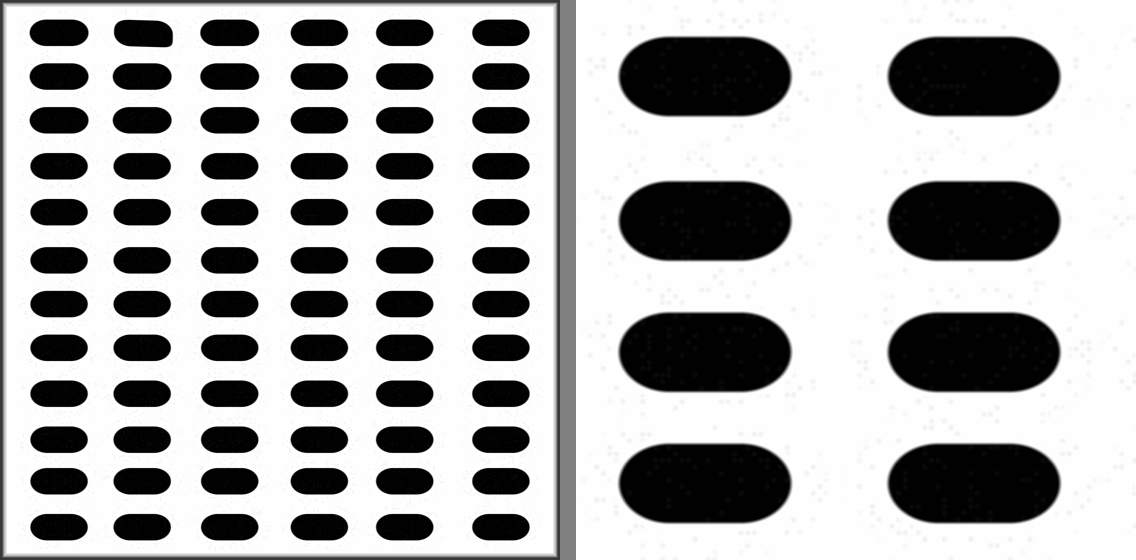
Left: the whole. Right: its middle third, enlarged.
Write a Shadertoy shader that draws this pattern.

```glsl
const float columns[6] = float[](0.1055, 0.2539, 0.4102, 0.5703, 0.7227, 0.8945);
const float rows[12] = float[](0.0586, 0.1406, 0.2148, 0.2969, 0.3789, 0.4570,
                               0.5351, 0.6211, 0.7031, 0.7852, 0.8633, 0.9414);

float hash(vec2 p) {
    return fract(sin(dot(p, vec2(127.1, 311.7))) * 43758.5453);
}

// Flat-sided slot with elliptical caps; a higher power squares the corners
float slotDistance(vec2 p, float halfWidth, float power) {
    vec2 cap = vec2(0.030, 0.0236);
    vec2 q = abs(p);
    q.x = max(q.x - halfWidth + cap.x, 0.0);
    q /= cap;
    return (pow(pow(q.x, power) + pow(q.y, power), 1.0 / power) - 1.0) * cap.y;
}

// Soft dots scattered over a fine grid
float specks(vec2 uv) {
    vec2 grid = uv * 256.0;
    float dot_ = 1.0 - smoothstep(0.2, 0.6, length(fract(grid) - 0.5));
    return dot_ * step(0.86, hash(floor(grid)));
}

void mainImage(out vec4 fragColor, in vec2 fragCoord) {
    vec2 uv = fragCoord / iResolution.xy;
    float pixel = 1.0 / iResolution.y;

    // Nearest column and row
    vec2 p = vec2(1.0);
    ivec2 cell = ivec2(0);
    for (int i = 0; i < 6; i++) {
        float dx = uv.x - columns[i];
        if (abs(dx) < abs(p.x)) { p.x = dx; cell.x = i; }
    }
    for (int j = 0; j < 12; j++) {
        float dy = uv.y - rows[j];
        if (abs(dy) < abs(p.y)) { p.y = dy; cell.y = j; }
    }

    // Slots in the upper left run wider, and one is misshapen
    float halfWidth = cell.x < 3 && cell.y > 8 ? 0.0525 : 0.0512;
    float power = 2.0;
    if (cell == ivec2(1, 11)) {
        p -= vec2(0.0022, -0.0012);
        p.y += 0.03 * p.x;
        power = p.x > 0.0 && p.y < 0.0 ? 5.0 : p.x < 0.0 && p.y > 0.0 ? 2.7 : 2.0;
    }
    float d = slotDistance(p, halfWidth, power);
    float soft = max(0.0013, 0.75 * pixel);
    float ink = 1.0 - smoothstep(-soft, soft, d);

    // Faint compression specks in and around each slot
    float speck = specks(uv);
    float halo = smoothstep(0.003, 0.006, d) * (1.0 - smoothstep(0.012, 0.022, d));
    float paper = 0.995 - 0.045 * speck * halo;
    float shade = mix(paper, 0.004 + 0.03 * speck, ink);

    // Dark outer frame with a soft inner bevel
    vec2 inset = min(uv, 1.0 - uv);
    float edge = min(inset.x, inset.y);
    float frame = mix(0.22, 0.56, smoothstep(0.0035, 0.0065, edge));
    frame = mix(frame, 0.81, smoothstep(0.0065, 0.0090, edge));
    shade = mix(frame, shade, smoothstep(0.0095, 0.0135, edge));

    fragColor = vec4(vec3(shade), 1.0);
}
```
